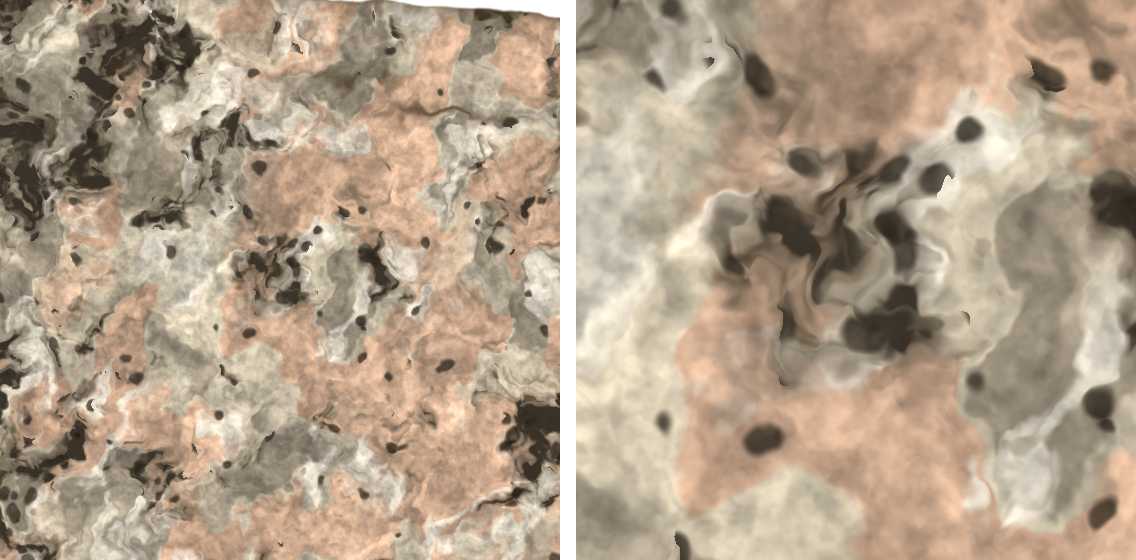
Left, the full canvas; right, a detail of the centre.
Reproduce this texture procedurally as a Shadertoy shader.

```glsl
const vec3 PINK   = vec3(0.78, 0.645, 0.54);
const vec3 CREAM  = vec3(0.77, 0.725, 0.635);
const vec3 QUARTZ = vec3(0.60, 0.555, 0.485);
const vec3 CHALK  = vec3(0.88, 0.85, 0.79);
const vec3 SHADOW = vec3(0.42, 0.37, 0.30);
const vec3 MICA   = vec3(0.18, 0.155, 0.12);
const vec3 BROWN  = vec3(0.33, 0.26, 0.18);

vec3 hash3(vec2 p) {
    vec3 h = fract(p.xyx * vec3(0.1031, 0.1030, 0.0973));
    h += dot(h, h.yxz + 33.33);
    return fract((h.xxy + h.yzz) * h.zyx);
}

// Cellular noise: random values per cell, blended across soft borders
vec3 softCells(vec2 p, float sharpness) {
    vec2 base = floor(p);
    vec3 sum = vec3(0.0);
    float total = 0.0;
    for (int y = -1; y <= 1; y++)
    for (int x = -1; x <= 1; x++) {
        vec2 cell = base + vec2(x, y);
        vec2 toSeed = cell + hash3(cell).xy - p;
        float weight = exp(-sharpness * dot(toSeed, toSeed));
        sum += weight * hash3(cell + 71.0);
        total += weight;
    }
    return sum / total;
}

float layered(vec2 p, int octaves) {
    float sum = 0.0, total = 0.0, amp = 1.0;
    for (int i = 0; i < octaves; i++) {
        sum += amp * softCells(p, 5.0).x;
        total += amp;
        amp *= 0.55;
        p = mat2(1.6, 1.2, -1.2, 1.6) * p + 17.3;
    }
    return sum / total;
}

// Scattered round flecks, one per cell with the given chance
float flecks(vec2 p, float chance) {
    vec2 base = floor(p);
    float cover = 0.0;
    for (int y = -1; y <= 1; y++)
    for (int x = -1; x <= 1; x++) {
        vec2 cell = base + vec2(x, y);
        vec3 rnd = hash3(cell + 29.0);
        float radius = mix(0.16, 0.42, hash3(cell + 53.0).x);
        float d = length(cell + rnd.xy - p);
        float dot1 = 1.0 - smoothstep(radius - 0.12, radius + 0.12, d);
        cover = max(cover, dot1 * step(rnd.z, chance));
    }
    return cover;
}

// Wavy horizontal crease that fades at its ends
float crease(vec2 p, vec2 center, vec2 size) {
    vec2 d = p - center;
    d.y += 0.012 * sin(d.x * 16.0) + 0.004 * sin(d.x * 41.0);
    return exp(-dot(d / size, d / size));
}

void mainImage(out vec4 fragColor, in vec2 fragCoord) {
    vec2 uv = fragCoord / iResolution.xy;

    // Ragged, slanted coordinates
    vec2 warp = vec2(layered(uv * 11.0 + 3.0, 4), layered(uv * 11.0 + 140.0, 4)) - 0.5;
    vec2 p = uv + 0.13 * warp;
    vec2 slant = vec2(dot(p, vec2(0.88, -0.47)), dot(p, vec2(0.47, 0.88)));

    // Large mineral grains, pinker to the lower right
    vec3 grain = softCells(slant * vec2(12.0, 7.5) + 30.0, 11.0);
    float kind = grain.x + 0.22 * (uv.x - uv.y);
    vec3 stone = mix(QUARTZ, CREAM, smoothstep(0.14, 0.36, kind));
    stone = mix(stone, PINK, smoothstep(0.46, 0.60, kind));
    stone *= 0.92 + 0.16 * grain.y;

    // Chalky streaks
    float streak = layered(slant * vec2(19.0, 9.0) + 220.0, 4);
    stone = mix(stone, CHALK, 0.85 * smoothstep(0.56, 0.72, streak));

    // Mottling and fine grit
    float mottle = layered(p * 26.0 + 90.0, 3) - 0.5;
    float grit = layered(uv * 75.0 + 310.0, 3) - 0.5;
    stone *= 1.0 + 0.55 * mottle + 0.38 * grit;

    // Dark mica clusters with a dull halo and nearby flecks
    float ragged = layered(p * 38.0 + 170.0, 3) - 0.5;
    float cluster = layered(slant * vec2(10.0, 6.5) + 60.0, 4) + 0.06 * (uv.y - uv.x);
    float field = cluster + 0.42 * ragged;
    stone = mix(stone, SHADOW, 0.62 * smoothstep(0.50, 0.68, field));
    stone = mix(stone, MICA, 0.88 * smoothstep(0.63, 0.76, field));
    float chance = 0.05 + 0.30 * smoothstep(0.50, 0.64, cluster);
    float fleck = flecks((uv + 0.05 * warp) * 36.0, chance);
    stone = mix(stone, MICA * (1.0 + grit), 0.75 * fleck);

    // Creases near the upper edge
    float fold = crease(p, vec2(0.79, 0.80), vec2(0.13, 0.011));
    fold += 0.6 * crease(p, vec2(0.58, 0.875), vec2(0.10, 0.012));
    stone = mix(stone, BROWN, 0.8 * min(fold, 1.0));

    // Broken rim with white beyond it
    float rim = 1.0 - 0.085 * (uv.x - 0.65) + 0.02 * warp.x - uv.y;
    stone = mix(stone, BROWN, 0.6 * exp(-70.0 * max(rim, 0.0)));
    stone = mix(vec3(1.0), stone, smoothstep(-0.003, 0.003, rim));

    fragColor = vec4(clamp(stone, 0.0, 1.0), 1.0);
}
```
